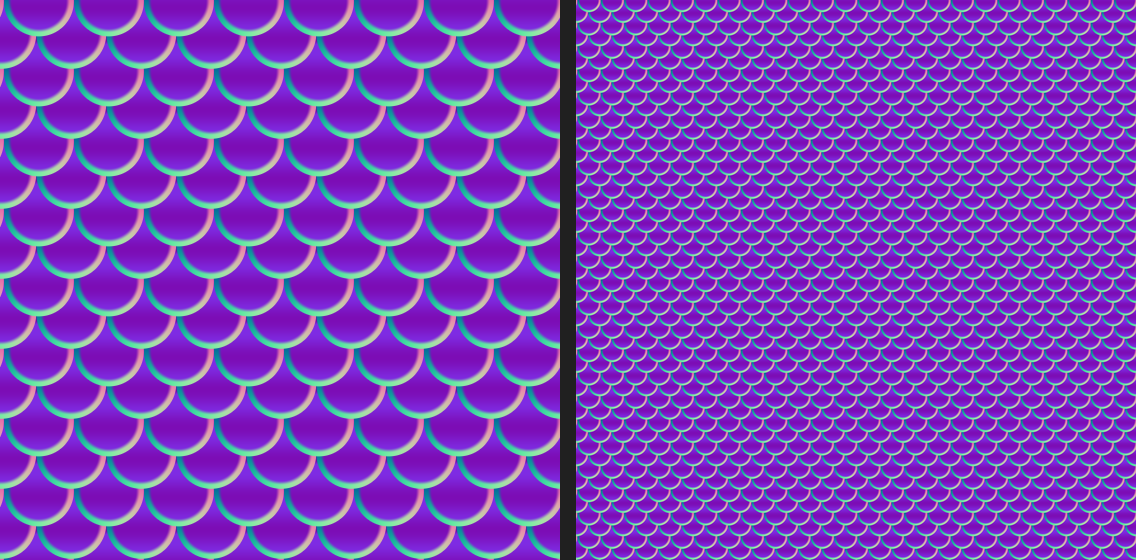
Left, the tile; right, the same tile 3 across and 3 down.
Write a WebGL 2 fragment shader that draws this texture map.

```glsl
#version 300 es
precision highp float;
// Tiling normal map of overlapping fish scales with rounded, bevelled rims.

#define REPEATS 8.0                  // scale pairs across and down
#define RADIUS 0.5                   // scale radius in cells
#define EVEN_CENTRE vec2(0.555, 0.02)
#define ODD_CENTRE vec2(0.018, 0.483)
#define RIM_INNER 0.118              // depth at which the bevel has faded out
#define RIM_OUTER 0.05               // depth up to which the bevel is full
#define CREASE_OFFSET 0.085          // dark band below the scale centre
#define CREASE_REACH 0.36
#define CREASE_COLOUR vec3(0.485, 0.05, 0.71)
#define FACE_COLOUR vec3(0.495, 0.17, 0.89)

uniform vec2 u_resolution;
out vec4 fragColour;

// Face of a scale: a horizontal crease that brightens upward and downward.
vec3 faceColour(float y) {
    float t = smoothstep(0.0, CREASE_REACH, abs(y - CREASE_OFFSET));
    return mix(CREASE_COLOUR, FACE_COLOUR, t);
}

// Encoded normal of the bevel for an outward direction (y points down).
vec3 rimColour(vec2 dir) {
    vec3 encoded = vec3(0.47, 0.45, 0.64) + vec3(0.44, 0.47, 0.03) * dir.xyx;
    return clamp(encoded, 0.0, 1.0);
}

vec3 scaleColour(vec2 p, float dist) {
    float depth = RADIUS - dist;
    float rim = 1.0 - smoothstep(RIM_OUTER, RIM_INNER, depth);
    return mix(faceColour(p.y), rimColour(p / max(dist, 1e-4)), rim);
}

void main() {
    vec2 uv = gl_FragCoord.xy / u_resolution;
    vec2 cell = vec2(uv.x, 1.0 - uv.y) * REPEATS;
    float edge = REPEATS / min(u_resolution.x, u_resolution.y);
    float y = fract(cell.y);

    // Paint rows from back to front; each upper row covers the one below.
    vec3 colour = CREASE_COLOUR;
    for (int row = 3; row >= 0; row--) {
        vec2 centre = (row % 2 == 0) ? EVEN_CENTRE : ODD_CENTRE;
        centre.y += float(row / 2);
        vec2 p = vec2(fract(cell.x - centre.x + 0.5) - 0.5, y - centre.y);
        float dist = length(p);
        float cover = clamp((RADIUS - dist) / edge + 0.5, 0.0, 1.0);
        colour = mix(colour, scaleColour(p, dist), cover);
    }
    fragColour = vec4(colour, 1.0);
}
```
